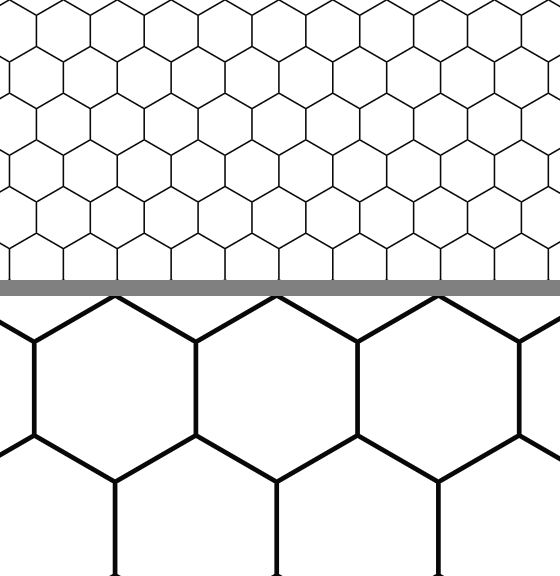
Top, the full canvas; bottom, a detail of the centre.
Reproduce this pattern procedurally as a Shadertoy shader.

```glsl
// Honeycomb of thin black outlines on white, six rows high.

// Distance from p to the nearest edge of a pointy-top hexagon grid with cells one unit wide.
float hexEdgeDistance(vec2 p) {
    vec2 period = vec2(1.0, sqrt(3.0));
    vec2 evenRow = mod(p + 0.5 * period, period) - 0.5 * period;
    vec2 oddRow = mod(p, period) - 0.5 * period;
    vec2 q = abs(dot(evenRow, evenRow) < dot(oddRow, oddRow) ? evenRow : oddRow);
    return 0.5 - max(q.x, dot(q, 0.5 * period));
}

void mainImage(out vec4 fragColor, in vec2 fragCoord) {
    // Canvas height is one unit; each row advances by a sixth of it.
    vec2 uv = fragCoord / iResolution.y;
    float cellsPerUnit = 3.0 * sqrt(3.0);

    // The first row's upper corners touch the top of the canvas.
    vec2 cellCenter = vec2(0.9961, 1.0 - 1.0 / 9.0 + 0.0008);
    float edge = hexEdgeDistance((uv - cellCenter) * cellsPerUnit) / cellsPerUnit;

    // Pixel coverage of the outline.
    float halfWidth = 0.0028;
    float ink = clamp((halfWidth - edge) * iResolution.y + 0.5, 0.0, 1.0);

    fragColor = vec4(mix(vec3(1.0), vec3(0.03), ink), 1.0);
}
```
